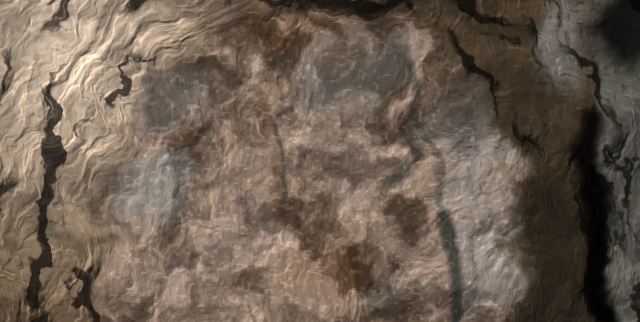
Give the GLSL for this texture, as a Shadertoy shader.

```glsl
// A rough mine wall: pale rock on the left, a mottled arched face, a dark cleft on the right.

float hash(vec2 p) {
    vec3 q = fract(vec3(p.xyx) * 0.1031);
    q += dot(q, q.yzx + 33.33);
    return fract((q.x + q.y) * q.z);
}

float noise(vec2 p) {
    vec2 i = floor(p), f = fract(p);
    f = f * f * (3.0 - 2.0 * f);
    return mix(mix(hash(i), hash(i + vec2(1, 0)), f.x),
               mix(hash(i + vec2(0, 1)), hash(i + vec2(1, 1)), f.x), f.y);
}

float fbm(vec2 p) {
    float sum = 0.0, amp = 0.5;
    for (int i = 0; i < 5; i++) {
        sum += amp * noise(p);
        p = mat2(1.6, 1.2, -1.2, 1.6) * p + 7.3;
        amp *= 0.5;
    }
    return sum;
}

vec2 warpAt(vec2 p) {
    return vec2(fbm(p), fbm(p + 26.0)) - 0.48;
}

float blob(vec2 p, vec2 centre, vec2 radius) {
    return 1.0 - smoothstep(0.5, 1.3, length((p - centre) / radius));
}

float strip(vec2 p, vec2 a, vec2 b, float width) {
    vec2 ab = b - a;
    float t = clamp(dot(p - a, ab) / dot(ab, ab), 0.0, 1.0);
    return 1.0 - smoothstep(0.3 * width, 1.4 * width, length(p - a - ab * t));
}

// x runs along the arch, y is the offset outward from its edge
vec2 archCoords(vec2 p) {
    vec2 centre = vec2(0.97, 0.22);
    vec2 q = (p - centre) / vec2(0.64, 0.76);
    float below = max(centre.y - p.y, 0.0);
    q.y = max(q.y, 0.0);
    return vec2(atan(q.x, q.y) * 0.7 + sign(q.x) * below, (length(q) - 1.0) * 0.68);
}

float wallMask(vec2 arch) {
    return smoothstep(-0.05, 0.06, arch.y);
}

float relief(vec2 p) {
    vec2 warp = warpAt(p * 5.0);
    vec2 arch = archCoords(p + 0.25 * warp);
    vec2 slant = vec2(p.x * 0.8 + p.y * 0.6, p.y * 0.8 - p.x * 0.6);
    float pits = fbm(p * vec2(30.0, 17.0) + 4.0 * warp);
    float chips = fbm(slant * vec2(11.0, 27.0) + 4.0 * warp);
    float face = 0.5 * fbm(p * 9.0 + 3.0 * warp)
               + 0.4 * mix(pits, chips, smoothstep(1.05, 1.3, p.x));
    // Stepped ledges of broken rock
    float ledge = fbm(vec2(arch.x * 4.5, arch.y * 10.0) + 1.5 * warp) * 5.0;
    float steps = floor(ledge) + smoothstep(0.55, 1.0, fract(ledge));
    float wall = 0.13 * steps + 0.75 * fbm(vec2(arch.x * 10.0, arch.y * 22.0) + 5.0);
    return mix(face, wall, wallMask(arch));
}

vec3 faceColor(vec2 p, vec2 line, float mottle) {
    vec3 grey = vec3(0.46, 0.435, 0.41), pink = vec3(0.59, 0.51, 0.46);
    vec3 c = mix(vec3(0.35, 0.28, 0.225), vec3(0.55, 0.47, 0.41), mottle);
    // Pale patches
    float pale = max(max(blob(p, vec2(1.04, 0.50), vec2(0.17, 0.2)), blob(p, vec2(0.75, 0.27), vec2(0.12))),
                     max(blob(p, vec2(0.52, 0.13), vec2(0.14, 0.12)), blob(p, vec2(1.31, 0.14), vec2(0.08, 0.14))));
    c = mix(c, pink, 0.6 * pale);
    // Grey slabs
    float slab = max(blob(p, vec2(1.06, 0.79), vec2(0.21, 0.13)), blob(p, vec2(0.53, 0.69), vec2(0.15, 0.09)));
    c = mix(c, grey * 0.95, 0.65 * slab);
    c = mix(c, grey * 1.06, 0.9 * blob(p, vec2(0.49, 0.42), vec2(0.125, 0.11)));
    float bluish = max(blob(p, vec2(1.47, 0.54), vec2(0.13, 0.22)), blob(p, vec2(1.51, 0.19), vec2(0.13, 0.22)));
    c = mix(c, vec3(0.51, 0.485, 0.47), 0.65 * bluish);
    // Rust stains, broken up by the mottling
    float stain = max(blob(p, vec2(1.0, 0.19), vec2(0.14)), blob(p, vec2(0.85, 0.92), vec2(0.3, 0.1)));
    stain = max(stain, strip(line, vec2(0.82, 0.74), vec2(0.87, 0.32), 0.027));
    c = mix(c, vec3(0.36, 0.25, 0.17), stain * mix(0.8, 0.25, mottle));
    // Dark seam, fading upward, and shaded hollows
    float seam = max(0.5 * strip(line, vec2(1.26, 0.80), vec2(1.33, 0.58), 0.018),
                 max(0.5 * strip(line, vec2(1.33, 0.58), vec2(1.39, 0.33), 0.015),
                     0.9 * strip(line, vec2(1.39, 0.33), vec2(1.42, 0.0), 0.026)));
    float hollow = max(blob(p, vec2(1.19, 0.08), vec2(0.05, 0.09)), strip(p, vec2(1.20, 0.45), vec2(1.32, 0.59), 0.035));
    hollow = max(hollow, strip(line, vec2(0.855, 0.62), vec2(0.865, 0.32), 0.008));
    return mix(c, vec3(0.21, 0.21, 0.19), max(seam, 0.55 * hollow));
}

vec3 wallColor(vec2 p) {
    float lit = 1.0 - smoothstep(0.0, 0.8, length((p - vec2(0.2, 0.85)) * vec2(1.0, 0.9)));
    vec3 left = mix(vec3(0.39, 0.32, 0.25), vec3(0.74, 0.66, 0.58), lit);
    vec3 right = mix(vec3(0.16, 0.135, 0.10), vec3(0.27, 0.22, 0.165), smoothstep(0.1, 0.9, p.y));
    right = mix(right, vec3(0.40, 0.38, 0.35), blob(p, vec2(1.74, 0.87), vec2(0.09, 0.17)));
    // Grey pillar beside a black cleft
    right = mix(right, vec3(0.34, 0.33, 0.30), smoothstep(-0.02, 0.02, p.x - mix(1.91, 1.82, p.y)));
    right *= 1.0 - 0.8 * strip(p, vec2(1.82, 0.62), vec2(1.88, 0.0), 0.045);
    right *= 1.0 - 0.75 * blob(p, vec2(1.95, 0.93), vec2(0.13, 0.14));
    return mix(left, right, smoothstep(0.75, 1.3, p.x));
}

void mainImage(out vec4 fragColor, in vec2 fragCoord) {
    vec2 p = fragCoord / iResolution.y;
    vec2 warp = warpAt(p * 8.0 + 31.0);
    vec2 q = p + 0.2 * warp;
    vec2 arch = archCoords(q);
    float wall = wallMask(arch);
    float mottle = smoothstep(0.25, 0.7, fbm(p * 11.0 + 3.0 * warp));
    vec3 col = mix(faceColor(q, p + 0.07 * warp, mottle), wallColor(p + 0.1 * warp), wall);

    // Slanting light over the relief, with broad tonal patches
    float slope = relief(p) - relief(p + vec2(-0.005, 0.005));
    col *= clamp(1.0 + 2.5 * slope, 0.4, 1.4) * mix(0.84, 1.14, mottle);

    // Short, sparse crevices along the arch
    float gap = fbm(vec2(arch.x * 5.0, arch.y * 17.0) + 11.0);
    col *= 1.0 - 0.65 * mix(0.25, 1.0, wall) * smoothstep(0.56, 0.68, gap);

    // Mineral flecks
    float fleck = smoothstep(0.68, 0.9, noise(p * vec2(70.0, 85.0) + 5.0 * warp));
    col += 0.09 * fleck * (1.0 - wall) * vec3(1.0, 0.95, 0.9);
    fragColor = vec4(clamp(col, 0.0, 1.0), 1.0);
}
```
